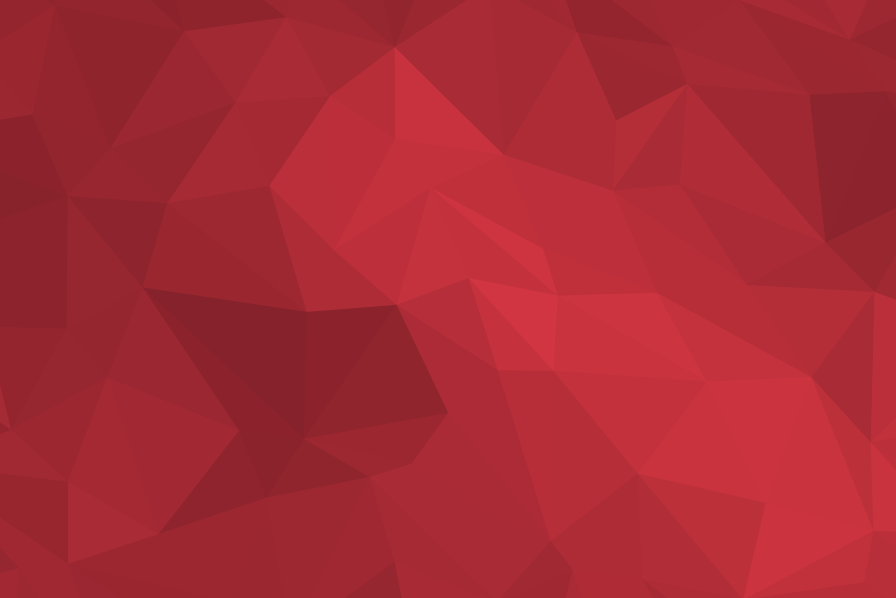
Give the GLSL for this background, as a Shadertoy shader.

```glsl
vec2 hash2(vec2 p) {
    p = vec2(dot(p, vec2(127.1, 311.7)), dot(p, vec2(269.5, 183.3)));
    return fract(sin(p) * 43758.545) * 2.0 - 1.0;
}

float gradientNoise(vec2 p) {
    vec2 i = floor(p), f = fract(p);
    vec2 u = f * f * (3.0 - 2.0 * f);
    vec2 e = vec2(1, 0);
    float low = mix(dot(hash2(i), f), dot(hash2(i + e.xy), f - e.xy), u.x);
    float high = mix(dot(hash2(i + e.yx), f - e.yx), dot(hash2(i + e.xx), f - e.xx), u.x);
    return mix(low, high, u.y);
}

float cross2(vec2 a, vec2 b) {
    return a.x * b.y - a.y * b.x;
}

float glow(vec2 p, vec2 center, float spread) {
    vec2 d = p - center;
    return exp(-dot(d, d) / spread);
}

float segmentDistance(vec2 p, vec2 a, vec2 b) {
    vec2 ab = b - a;
    return length(p - a - ab * clamp(dot(p - a, ab) / dot(ab, ab), 0.0, 1.0));
}

// Broad light and shade, plus a small shift from facet to facet
float brightness(vec2 p) {
    float band = segmentDistance(p, vec2(0.66, 0.72), vec2(1.17, 0.3));
    float light = 0.25 + 0.14 * p.x;
    light += 0.56 * exp(-band * band / 0.038);
    light += 0.42 * glow(p, vec2(1.5, 0.14), 0.05);
    light += 0.2 * glow(p, vec2(0.2, 0.26), 0.02);
    light += 0.1 * glow(p, vec2(0.9, 0.08), 0.05);
    light -= 0.42 * glow(p, vec2(0.47, 0.34), 0.03);
    light -= 0.2 * glow(p, vec2(0.08, 0.62), 0.06);
    light -= 0.5 * glow(p, vec2(1.48, 0.74), 0.025);
    light -= 0.1 * smoothstep(0.8, 1.0, p.y);
    return light + 0.4 * gradientNoise(p * 11.0 + 3.7);
}

vec3 facetColor(vec2 center) {
    float light = clamp(brightness(center), -0.04, 1.04);
    return mix(vec3(0.535, 0.135, 0.17), vec3(0.81, 0.205, 0.25), light);
}

// Jittered corner of a slanted lattice, in canvas heights
vec2 corner(vec2 id) {
    vec2 q = id + 0.41 * hash2(id + 11.0);
    return 0.16 * vec2(q.x - 0.35 * q.y, q.y);
}

float edgeDistance(vec2 p, vec2 a, vec2 b) {
    return cross2(b - a, p - a) / length(b - a);
}

// Colour in rgb, weighted by the antialiased coverage in alpha
vec4 facet(vec2 p, vec2 a, vec2 b, vec2 c) {
    float inside = min(edgeDistance(p, a, b), min(edgeDistance(p, b, c), edgeDistance(p, c, a)));
    float soft = 0.6 / iResolution.y;
    float coverage = smoothstep(-soft, soft, inside);
    return vec4(facetColor((a + b + c) / 3.0), 1.0) * coverage;
}

void mainImage(out vec4 fragColor, in vec2 fragCoord) {
    vec2 p = fragCoord / iResolution.y;
    vec2 cell = floor(vec2(p.x + 0.35 * p.y, p.y) / 0.16);
    vec4 sum = vec4(0.0);

    // Split each nearby quad along the diagonal giving the fuller triangles
    for (int y = -1; y <= 1; y++) {
        for (int x = -1; x <= 1; x++) {
            vec2 id = cell + vec2(x, y);
            vec2 a = corner(id), b = corner(id + vec2(1, 0));
            vec2 c = corner(id + vec2(1, 1)), d = corner(id + vec2(0, 1));
            float splitAC = min(cross2(b - a, c - a), cross2(c - a, d - a));
            float splitBD = min(cross2(c - b, d - b), cross2(d - b, a - b));
            if (splitAC > splitBD) {
                sum += facet(p, a, b, c) + facet(p, a, c, d);
            } else {
                sum += facet(p, b, c, d) + facet(p, b, d, a);
            }
        }
    }
    fragColor = vec4(sum.rgb / max(sum.a, 0.001), 1.0);
}
```
